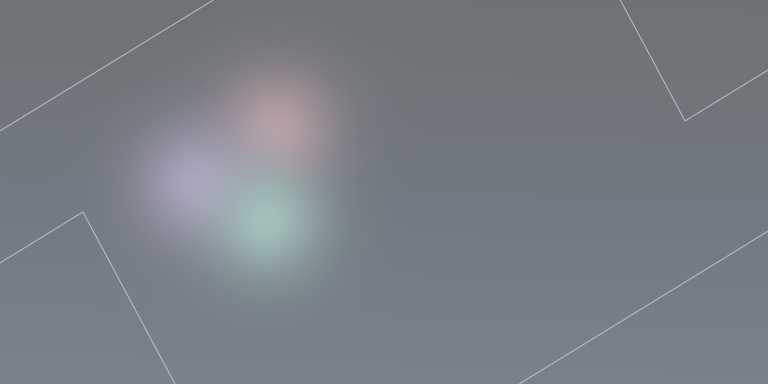
This background is drawn by a Shadertoy shader. Its source:

```glsl
// A slate backdrop with three soft overlapping glows and thin slanted outlines.
// The glows are Gaussian falloffs layered over a vertical gradient; the outlines
// are distances to rays and lines. Lengths are in canvas heights (x 0..2, y 0..1).

// Backdrop
const vec3 SLATE_TOP    = vec3(0.437, 0.447, 0.453);
const vec3 SLATE_MIDDLE = vec3(0.447, 0.472, 0.505);
const vec3 SLATE_BOTTOM = vec3(0.475, 0.508, 0.545);
const float SLATE_TILT  = 0.03;

// Glows, painted from first to last
const int GLOW_COUNT = 3;
const vec2 GLOW_CENTERS[GLOW_COUNT] = vec2[](
    vec2(0.722, 0.668), vec2(0.508, 0.525), vec2(0.695, 0.425));
const vec3 GLOW_COLORS[GLOW_COUNT] = vec3[](
    vec3(0.74, 0.63, 0.66), vec3(0.69, 0.65, 0.76), vec3(0.65, 0.77, 0.75));
const float GLOW_SIGMA = 0.105;
const float GLOW_ALPHA = 0.92;

// Outlines
const vec2 SHALLOW_DIR  = vec2(0.8522, 0.5232);
const vec2 STEEP_DIR    = vec2(0.4720, -0.8816);
const vec2 LEFT_CORNER  = vec2(0.216, 0.448);
const vec2 RIGHT_CORNER = vec2(1.784, 0.685);
const vec2 UPPER_ANCHOR = vec2(0.0, 0.659);
const vec2 LOWER_ANCHOR = vec2(1.352, 0.0);
const vec3 LINE_COLOR   = vec3(0.76, 0.79, 0.82);
const float LINE_WIDTH  = 0.0026;
const float LINE_ALPHA  = 0.85;

float rayDistance(vec2 p, vec2 start, vec2 dir) {
    vec2 offset = p - start;
    return length(offset - dir * max(dot(offset, dir), 0.0));
}

float lineDistance(vec2 p, vec2 anchor, vec2 dir) {
    vec2 offset = p - anchor;
    return abs(offset.x * dir.y - offset.y * dir.x);
}

// Two rays leaving a shared corner
float cornerDistance(vec2 p, vec2 corner, vec2 dirA, vec2 dirB) {
    return min(rayDistance(p, corner, dirA), rayDistance(p, corner, dirB));
}

vec3 backdrop(vec2 p) {
    float height = p.y + SLATE_TILT * (p.x - 1.0);
    vec3 lower = mix(SLATE_BOTTOM, SLATE_MIDDLE, clamp(height * 2.0, 0.0, 1.0));
    return mix(lower, SLATE_TOP, clamp(height * 2.0 - 1.0, 0.0, 1.0));
}

float outlineDistance(vec2 p) {
    float corners = min(
        cornerDistance(p, LEFT_CORNER, -SHALLOW_DIR, STEEP_DIR),
        cornerDistance(p, RIGHT_CORNER, SHALLOW_DIR, -STEEP_DIR));
    float diagonals = min(
        lineDistance(p, UPPER_ANCHOR, SHALLOW_DIR),
        lineDistance(p, LOWER_ANCHOR, SHALLOW_DIR));
    return min(corners, diagonals);
}

void mainImage(out vec4 fragColor, in vec2 fragCoord) {
    float pixel = 1.0 / iResolution.y;
    vec2 p = fragCoord * pixel;
    vec3 color = backdrop(p);

    // Layer the glows
    for (int i = 0; i < GLOW_COUNT; i++) {
        vec2 offset = (p - GLOW_CENTERS[i]) / GLOW_SIGMA;
        float glow = exp(-0.5 * dot(offset, offset));
        color = mix(color, GLOW_COLORS[i], GLOW_ALPHA * glow);
    }

    // Outline coverage, kept in proportion when thinner than a pixel
    float edge = (0.5 * LINE_WIDTH - outlineDistance(p)) / pixel + 0.5;
    float coverage = clamp(edge, 0.0, min(1.0, LINE_WIDTH / pixel));
    color = mix(color, LINE_COLOR, LINE_ALPHA * coverage);

    fragColor = vec4(color, 1.0);
}
```
